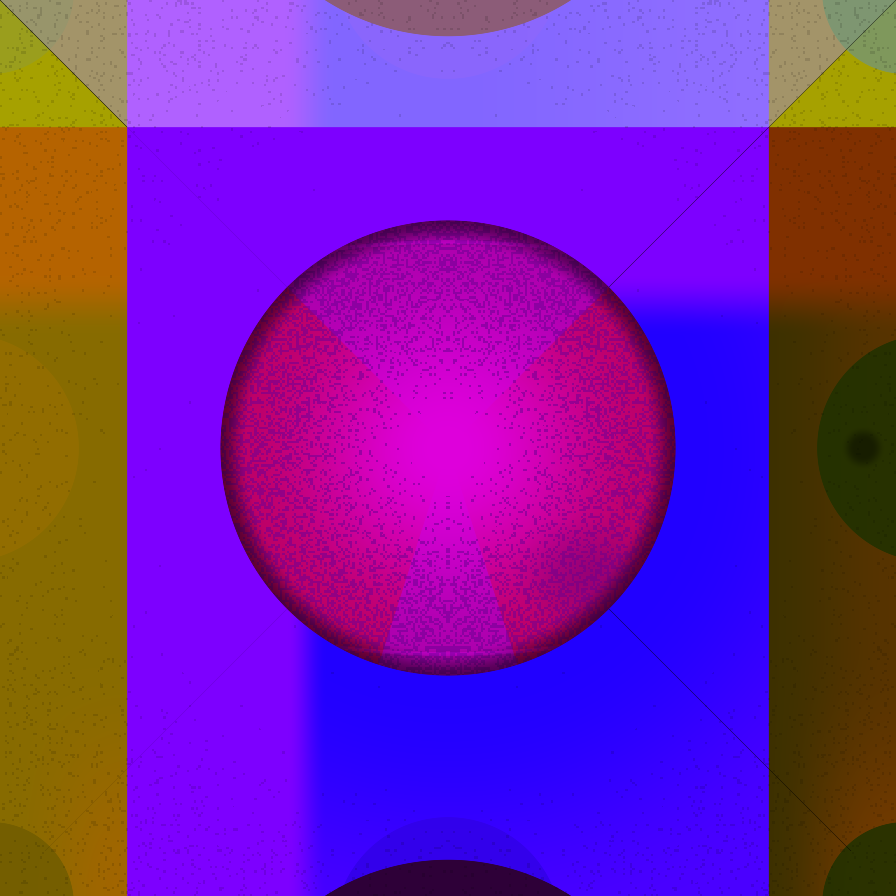
A WebGL 1 fragment shader for this background:

```glsl
precision highp float;
// A glowing magenta sphere before a violet wall, framed by mirrored ochre panels.
uniform vec2 u_resolution;

// Layout, in half-canvas units around the centre
const float WALL = 0.716;
const float BALL_R = 0.508;
const float ECHO_R = 0.254;
const float ECHO_POS = 1.078;
const float LENS_POS = 1.427;
const float CORNER_R = 0.185;
const float CORNER_POS = 1.02;
const float WEDGE_SLOPE = 0.32;
const float GRAIN_CELLS = 192.0;

// Palette
const vec3 VIOLET = vec3(0.49, 0.0, 1.0);
const vec3 BLUE = vec3(0.13, 0.0, 1.0);
const vec3 BLUE_FAR = vec3(0.29, 0.0, 1.0);
const vec3 LILAC = vec3(0.69, 0.38, 1.0);
const vec3 PERIWINKLE = vec3(0.51, 0.40, 1.0);
const vec3 OCHRE = vec3(0.71, 0.39, 0.0);
const vec3 OLIVE = vec3(0.53, 0.42, 0.0);
const vec3 RUST = vec3(0.50, 0.19, 0.0);
const vec3 UMBER = vec3(0.24, 0.19, 0.0);
const vec3 LIME = vec3(0.65, 0.63, 0.0);
const vec3 STONE = vec3(0.64, 0.58, 0.41);
const vec3 MOSS = vec3(0.12, 0.19, 0.0);
const vec3 MAGENTA = vec3(0.87, 0.0, 0.86);
const vec3 CRIMSON = vec3(0.74, 0.0, 0.40);
const vec3 PLUM = vec3(0.68, 0.0, 0.68);
const vec3 GRAIN = vec3(0.43, 0.0, 0.58);

float pixel;

float hash(vec2 c) {
  vec3 q = fract(vec3(c.xyx) * 0.1031);
  q += dot(q, q.yzx + 33.33);
  return fract((q.x + q.y) * q.z);
}

// Antialiased coverage of the region where d is negative
float fill(float d) { return 1.0 - smoothstep(-pixel, pixel, d); }

float disc(vec2 p, vec2 c, float r) { return fill(length(p - c) - r); }

float stroke(float d, float w) { return fill(abs(d) - w); }

vec3 wallColor(vec2 p, float low) {
  float shade = smoothstep(-0.36, -0.27, p.x) * low;
  vec3 dim = mix(BLUE, BLUE_FAR, smoothstep(0.55, 1.15, length(p)));
  vec3 col = mix(VIOLET, dim, shade);
  float echo = disc(p, vec2(0.0, -ECHO_POS), ECHO_R);
  col = mix(col, vec3(0.19, 0.0, 0.90), echo * 0.8);
  return mix(col, vec3(0.18, 0.0, 0.22), disc(p, vec2(0.0, -LENS_POS), BALL_R));
}

vec3 ceilingColor(vec2 p) {
  vec3 col = mix(LILAC, PERIWINKLE, smoothstep(-0.37, -0.25, p.x));
  col += vec3(0.05, 0.03, 0.0) * smoothstep(0.0, 0.7, p.x);
  float echo = disc(p, vec2(0.0, ECHO_POS), ECHO_R);
  col = mix(col, vec3(0.56, 0.40, 0.98), echo * 0.6);
  return mix(col, vec3(0.55, 0.36, 0.47), disc(p, vec2(0.0, LENS_POS), BALL_R));
}

vec3 panelColor(vec2 p, float low) {
  float right = step(0.0, p.x);
  vec2 m = vec2(abs(p.x), p.y);
  float outer = smoothstep(WALL, 1.0, m.x);
  float base = smoothstep(-0.45, -1.0, p.y);

  vec3 leftCol = mix(OCHRE, OLIVE, low);
  leftCol = mix(leftCol, vec3(0.66, 0.39, 0.0), base * (1.0 - outer) * 0.8);
  vec3 rightCol = mix(RUST, mix(UMBER, vec3(0.34, 0.20, 0.0), outer), low);
  rightCol = mix(rightCol, vec3(0.46, 0.23, 0.0), base * outer);
  vec3 col = mix(leftCol, rightCol, right);

  // Echoes of the sphere at the side and lower corner
  float side = disc(m, vec2(ECHO_POS, 0.0), ECHO_R);
  col = mix(col, mix(vec3(0.58, 0.43, 0.0), MOSS, right), side * 0.85);
  float spot = 1.0 - smoothstep(0.02, 0.05, length(m - vec2(0.927, 0.0)));
  col *= 1.0 - 0.4 * spot * right;
  float low2 = disc(m, vec2(CORNER_POS, -CORNER_POS), CORNER_R);
  col = mix(col, mix(vec3(0.44, 0.36, 0.0), MOSS, right), low2 * 0.85);

  // Upper corner, split by the diagonal
  vec3 corner = mix(LIME, STONE, fill(m.x - p.y));
  float tip = disc(m, vec2(CORNER_POS), CORNER_R);
  corner = mix(corner, vec3(0.46, 0.59, 0.45), tip * mix(0.25, 0.8, right));
  return mix(col, corner, fill(WALL - p.y));
}

vec3 ballColor(vec2 p, float noise) {
  float r = length(p) / BALL_R;
  float wedge = max(fill(abs(p.x) - p.y), fill(abs(p.x) + WEDGE_SLOPE * p.y));
  vec3 col = mix(MAGENTA, mix(CRIMSON, PLUM, wedge), smoothstep(0.05, 0.95, r));
  float speck = step(noise, 0.5 * smoothstep(0.1, 1.0, r));
  col = mix(col, GRAIN, speck * 0.55);
  float shade = 1.0 - smoothstep(0.0, 0.17, length((p - vec2(0.31, -0.28)) * vec2(0.9, 1.1)));
  col = mix(col, vec3(0.42, 0.0, 0.50), shade * 0.45);
  // Inner rings near the poles and the dark rim
  float ring = stroke(abs(p.y) - 0.46 + 0.25 * p.x * p.x, 0.004);
  col += vec3(0.08, 0.0, 0.10) * ring * fill(abs(p.x) - 0.34);
  return col * (1.0 - 0.5 * smoothstep(0.88, 1.0, r));
}

void main() {
  vec2 p = (2.0 * gl_FragCoord.xy - u_resolution) / min(u_resolution.x, u_resolution.y);
  pixel = 1.0 / min(u_resolution.x, u_resolution.y);
  float low = 1.0 - smoothstep(0.25, 0.39, p.y);
  float noise = hash(floor(vec2(abs(p.x), p.y) * GRAIN_CELLS) + 300.0);

  vec3 col = mix(wallColor(p, low), ceilingColor(p), fill(WALL - p.y));
  col = mix(col, panelColor(p, low), fill(WALL - abs(p.x)));

  // Sparse dust, then the diagonal seams
  col *= 1.0 - 0.12 * step(noise, 0.08 * smoothstep(0.7, 1.2, length(p)));
  float seam = stroke(abs(p.x) - abs(p.y), 0.0015);
  float strength = p.x > 0.0 ? 0.6 : (p.y > WALL ? 0.8 : 0.12);
  strength *= 1.0 - step(p.y, -0.9);
  col = mix(col, col * 0.25, seam * strength);

  col = mix(col, ballColor(p, noise), disc(p, vec2(0.0), BALL_R));
  gl_FragColor = vec4(col, 1.0);
}
```
